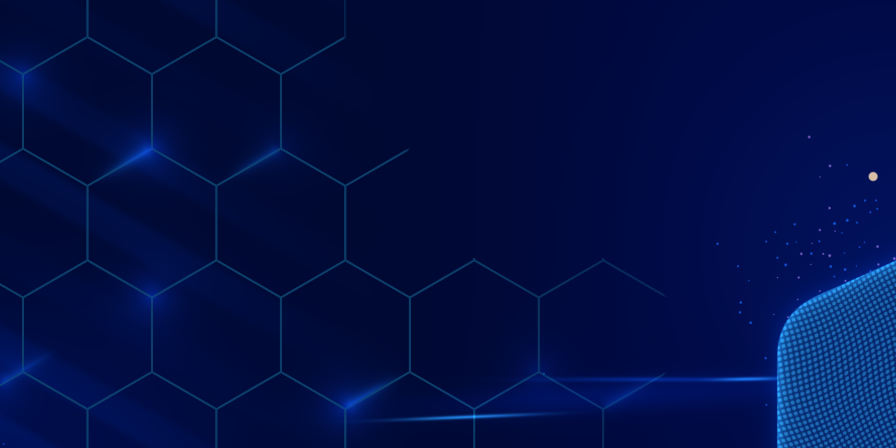
Write a Shadertoy shader that draws this background.

```glsl
// Navy technology backdrop: glowing hexagon mesh, light streaks and a dotted swell.
#define HEX_WIDTH 0.2878
#define HEX_CENTER vec2(0.1953, 0.7513)
#define LINE_HALF 0.0024
#define GLOW_GAIN 0.5
#define DOT_DENSITY 76.0
#define SPARK_CELL 0.026
#define LINE_COLOR vec3(0.05, 0.27, 0.44)
#define GLOW_COLOR vec3(0.03, 0.25, 0.85)
#define CYAN vec3(0.16, 0.60, 0.85)

float hash(vec2 p) {
    vec3 q = fract(p.xyx * 0.1031);
    q += dot(q, q.yzx + 33.33);
    return fract((q.x + q.y) * q.z);
}

float smoothMax(float a, float b, float k) {
    float h = max(k - abs(a - b), 0.0) / k;
    return max(a, b) + 0.25 * h * h * k;
}

// Distance to the nearest edge of a pointy-top hexagon grid.
float hexEdge(vec2 p) {
    vec2 period = HEX_WIDTH * vec2(1.0, sqrt(3.0));
    vec2 a = mod(p - HEX_CENTER + 0.5 * period, period) - 0.5 * period;
    vec2 b = mod(p - HEX_CENTER, period) - 0.5 * period;
    vec2 g = abs(dot(a, a) < dot(b, b) ? a : b);
    return 0.5 * HEX_WIDTH - max(g.x, dot(g, vec2(0.5, 0.8660)));
}

// The mesh reaches further right in its lower rows and dims at its end.
float meshMask(vec2 p) {
    float limit = p.y > 0.671 ? 0.776 : (p.y > 0.424 ? 0.917 : 1.49);
    float dim = 1.0 - 0.45 * smoothstep(0.9, 1.5, p.x);
    return dim * (1.0 - smoothstep(limit - 0.012, limit, p.x));
}

// Thin horizontal flare, brightest at its center and tapering outward.
float flare(vec2 p, vec2 center, float slope, float reach, float thickness) {
    vec2 q = p - center;
    float x = q.x / reach;
    float y = (q.y - slope * q.x) / thickness;
    return exp(-x * x - y * y);
}

vec3 background(vec2 p) {
    vec3 color = mix(vec3(0.0, 0.035, 0.195), vec3(0.0, 0.035, 0.25), smoothstep(0.75, 1.6, p.x));
    vec2 q = p - vec2(2.0, 0.45);
    color += vec3(0.004, 0.03, 0.10) * exp(-4.5 * dot(q, q));
    // Parallel diagonal beams fading toward the middle.
    float n = p.y + 0.57 * p.x;
    float beams = smoothstep(-0.2, 0.7, sin(n * 31.0 + 0.6)) * (0.6 + 0.4 * sin(n * 11.0));
    float fade = 1.0 - smoothstep(0.05, 1.0, p.x);
    color += vec3(0.0, 0.025, 0.08) * beams * fade;
    color += vec3(0.0, 0.015, 0.09) * fade * (1.0 - smoothstep(0.0, 0.6, p.y));
    return color;
}

vec3 meshGlow(vec2 p) {
    // Each node: position, halo strength, streak strength.
    vec4 nodes[8] = vec4[8](
        vec4(0.052, 0.830, 0.7, 0.0), vec4(0.339, 0.669, 0.8, -1.0),
        vec4(0.625, 0.669, 0.3, -0.7), vec4(0.339, 0.338, 0.8, 0.0),
        vec4(0.771, 0.092, 0.8, 0.9), vec4(1.201, 0.170, 0.4, 0.0),
        vec4(0.000, 0.145, 0.5, 0.6), vec4(1.345, 0.090, 0.0, 0.4));
    vec3 sum = vec3(0.0);
    for (int i = 0; i < 8; i++) {
        vec2 q = p - nodes[i].xy;
        float halo = nodes[i].z * exp(-length(q) * 26.0);
        vec2 axis = vec2(0.8660, 0.5) * (nodes[i].w < 0.0 ? -1.0 : 1.0);
        float along = dot(q, axis) / 0.165;
        float side = abs(dot(q, vec2(-0.5, 0.8660)));
        float span = smoothstep(-0.05, 0.1, along) * (1.0 - smoothstep(0.3, 1.0, along));
        float streak = abs(nodes[i].w) * span * exp(-side * 95.0);
        sum += GLOW_COLOR * halo + vec3(0.06, 0.38, 0.75) * streak;
    }
    return sum * GLOW_GAIN;
}

vec3 sparks(vec2 p, float px) {
    vec2 cell = floor(p / SPARK_CELL);
    float seed = hash(cell);
    vec2 jitter = 0.2 + 0.6 * vec2(hash(cell + 17.0), hash(cell + 41.0));
    float radius = mix(0.001, 0.003, hash(cell + 73.0));
    float d = length(p - (cell + jitter) * SPARK_CELL) - radius;
    vec2 q = (p - vec2(1.84, 0.40)) / vec2(0.20, 0.17);
    float present = step(seed, 0.6 * exp(-dot(q, q)));
    vec3 tint = mix(vec3(0.08, 0.28, 0.55), vec3(0.45, 0.30, 0.42), step(0.65, hash(cell + 97.0)));
    return tint * present * (1.0 - smoothstep(-px, px, d));
}

// Rounded slope covered by a warped grid of dots.
vec3 addSwell(vec3 color, vec2 p, float px) {
    float top = dot(p - vec2(1.74, 0.302), vec2(-0.409, 0.913));
    float d = smoothMax(1.735 - p.x, top, 0.09);
    float inside = 1.0 - smoothstep(-px, px, d);
    float depth = min(d, 0.0);
    vec2 q = vec2(p.x + 0.3 * p.y, p.y - 0.45 * p.x) + 0.01 * sin(p.yx * 18.0);
    float dots = 1.0 - smoothstep(0.15, 0.55, length(fract(q * DOT_DENSITY) - 0.5));
    vec3 surface = mix(vec3(0.02, 0.15, 0.42), vec3(0.06, 0.28, 0.56), exp(depth * 30.0));
    surface += vec3(0.09, 0.25, 0.27) * dots + CYAN * 0.35 * exp(depth * 120.0);
    color += vec3(0.0, 0.05, 0.14) * exp(-max(d, 0.0) * 45.0);
    return mix(color, surface, inside);
}

void mainImage(out vec4 fragColor, in vec2 fragCoord) {
    float px = 1.0 / iResolution.y;
    vec2 p = fragCoord * px;
    vec3 color = background(p) + meshGlow(p);
    float line = 1.0 - smoothstep(LINE_HALF - px * 0.5, LINE_HALF + px * 0.5, hexEdge(p));
    color = mix(color, max(color, LINE_COLOR), line * meshMask(p) * 0.85);
    // Low light streaks.
    color += vec3(0.0, 0.03, 0.13) * flare(p, vec2(1.35, 0.115), 0.06, 0.40, 0.035);
    color += CYAN * 0.75 * flare(p, vec2(1.04, 0.069), 0.04, 0.14, 0.004);
    color += vec3(0.01, 0.10, 0.25) * flare(p, vec2(1.45, 0.153), 0.0, 0.22, 0.005);
    color += CYAN * 0.6 * flare(p, vec2(1.67, 0.154), 0.02, 0.07, 0.004);
    color += sparks(p, px);
    color = addSwell(color, p, px);
    // One larger warm spark.
    float spark = length(p - vec2(1.949, 0.606)) - 0.010;
    color = mix(color, vec3(0.85, 0.75, 0.66), 1.0 - smoothstep(-px, px, spark));
    fragColor = vec4(color, 1.0);
}
```
